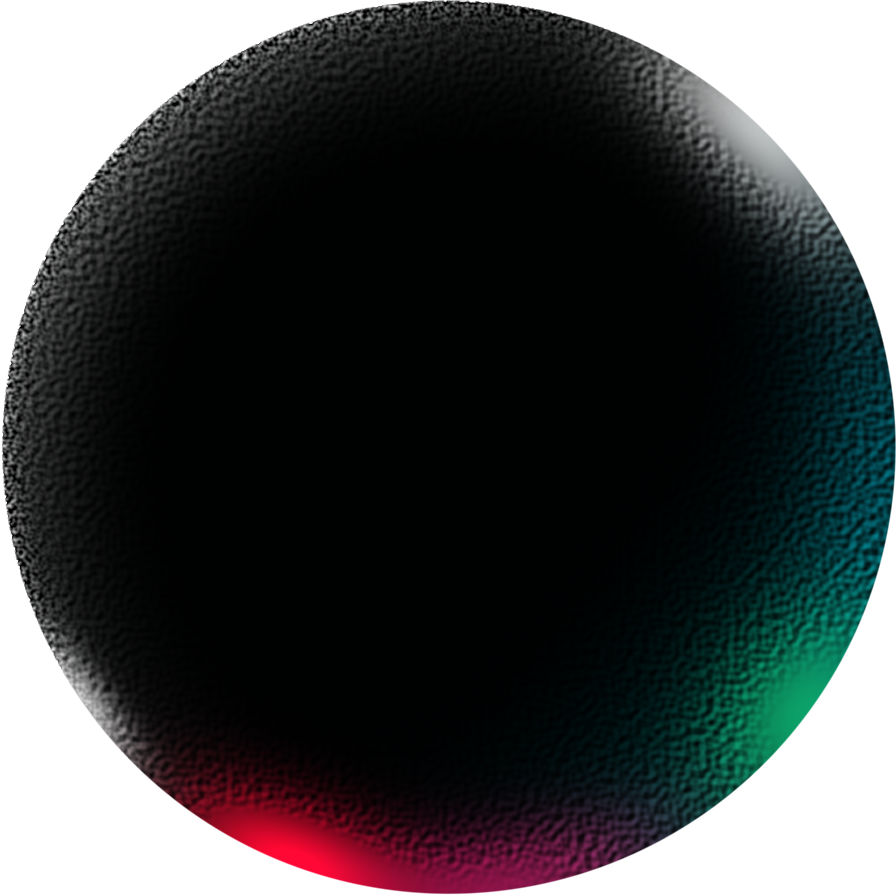
This background is drawn by a WebGL 2 fragment shader. Its source:

```glsl
#version 300 es
precision highp float;
// A black sphere on white, lit only along its rim by coloured glows.
// Each glow is a lobe in angle times a falloff in depth below the rim;
// embossed gradient noise roughens the lit skin and speckles the grey edge.

uniform vec2 u_resolution;
out vec4 fragColor;

const vec3  BACKGROUND = vec3(1.0);
const vec3  BODY       = vec3(0.0, 0.002, 0.003);
const vec2  CENTER     = vec2(0.501, 0.501);
const float RADIUS     = 0.4985;
const float GRAIN_FREQ = 125.0;
const float GRAIN_GAIN = 1.1;
const float SPECKLE_FREQ  = 210.0;
const float SPECKLE_DEPTH = 0.016;
const float GREY_ARC = 143.0;

// Glow shape: direction in degrees, angular spread in degrees, depth
const int GLOWS = 8;
const vec3 SHAPE[GLOWS] = vec3[](
  vec3(GREY_ARC, 42.0, 0.085),  // grey skin, upper left
  vec3(46.0, 11.5, 0.062),      // white highlight, upper right
  vec3(-145.0, 6.5, 0.026),     // white highlight, lower left
  vec3(-4.0, 20.0, 0.095),      // teal, right
  vec3(-38.0, 25.0, 0.150),     // deep teal, lower right
  vec3(-37.0, 9.5, 0.085),      // green, lower right
  vec3(-83.0, 13.0, 0.062),     // magenta, bottom
  vec3(-111.0, 9.5, 0.060));    // red, lower left
const vec3 COLOR[GLOWS] = vec3[](
  vec3(0.23),
  vec3(0.72),
  vec3(0.62),
  vec3(0.0, 0.17, 0.20),
  vec3(0.0, 0.16, 0.17),
  vec3(0.04, 0.42, 0.18),
  vec3(0.52, 0.03, 0.23),
  vec3(1.0, 0.0, 0.16));

// Random unit gradient for a lattice point
vec2 gradientAt(vec2 cell) {
  vec3 p = fract(cell.xyx * vec3(0.1031, 0.1030, 0.0973));
  p += dot(p, p.yzx + 33.33);
  float turn = 6.2832 * fract((p.x + p.y) * p.z);
  return vec2(cos(turn), sin(turn));
}

float gradientNoise(vec2 p) {
  vec2 i = floor(p), f = fract(p);
  vec2 u = f * f * f * (f * (f * 6.0 - 15.0) + 10.0);
  vec2 e = vec2(1.0, 0.0);
  float low  = mix(dot(gradientAt(i), f),
                   dot(gradientAt(i + e), f - e), u.x);
  float high = mix(dot(gradientAt(i + e.yx), f - e.yx),
                   dot(gradientAt(i + 1.0), f - 1.0), u.x);
  return mix(low, high, u.y);
}

// Slope of the noise along the light, as a leathery relief
float emboss(vec2 p) {
  vec2 offset = vec2(0.22, -0.22);
  return gradientNoise(p + offset) - gradientNoise(p - offset);
}

// Smooth angular bump that wraps around the circle
float lobe(float angle, float direction, float spread) {
  float s = radians(spread);
  return exp((cos(angle - radians(direction)) - 1.0) / (s * s));
}

void main() {
  float unit = min(u_resolution.x, u_resolution.y);
  vec2 uv = (gl_FragCoord.xy - 0.5 * u_resolution) / unit + 0.5;
  vec2 p = uv - CENTER;
  float depth = RADIUS - length(p);
  float inside = max(depth, 0.0);
  float angle = atan(p.y, p.x);

  // Sum of the rim glows
  vec3 light = vec3(0.0);
  for (int i = 0; i < GLOWS; i++) {
    float fall = inside / SHAPE[i].z;
    light += COLOR[i] * lobe(angle, SHAPE[i].x, SHAPE[i].y)
           * exp(-fall * fall);
  }

  // Relief on the skin, smooth where the highlights are strong
  float brightness = max(light.r, max(light.g, light.b));
  float rough = GRAIN_GAIN * (1.0 - smoothstep(0.25, 0.6, brightness));
  vec3 color = BODY + light * max(1.0 + rough * emboss(uv * GRAIN_FREQ), 0.0);

  // Light and dark flecks hugging the grey edge
  float arc = smoothstep(0.2, 0.7, lobe(angle, GREY_ARC, 50.0));
  float band = arc * exp(-inside / SPECKLE_DEPTH);
  float fleck = gradientNoise(uv * SPECKLE_FREQ);
  color += band * (0.16 + 1.1 * fleck);

  // Disc edge, slightly frayed along the grey arc
  float pixel = 1.0 / unit;
  float edge = depth + 0.004 * arc * min(fleck, 0.0);
  float disc = smoothstep(-pixel, pixel, edge);
  fragColor = vec4(mix(BACKGROUND, clamp(color, 0.0, 1.0), disc), 1.0);
}
```
